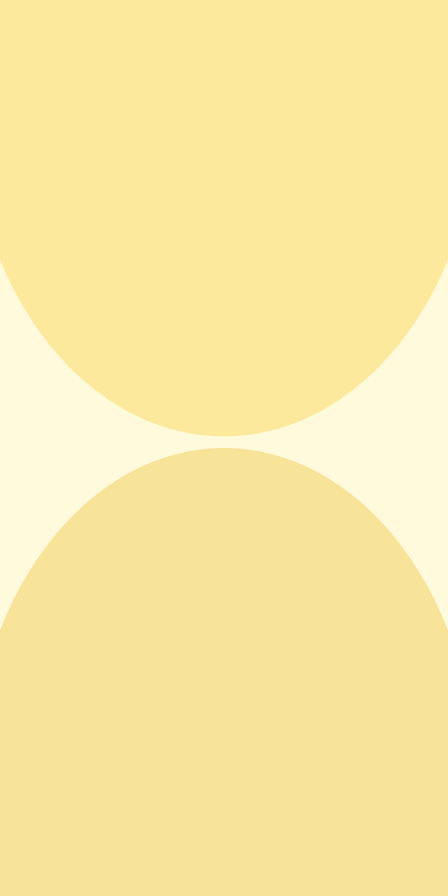
A Shadertoy shader for this background:

```glsl
// Two large pale-yellow ellipses nearly touching on a cream ground.

#define CREAM vec3(1.0, 0.98, 0.863)
#define UPPER_YELLOW vec3(0.992, 0.914, 0.608)
#define LOWER_YELLOW vec3(0.969, 0.894, 0.596)
#define UPPER_CENTER vec2(0.0, 0.784)
#define UPPER_RADII vec2(0.570, 0.758)
#define LOWER_CENTER vec2(0.0, -0.766)
#define LOWER_RADII vec2(0.566, 0.766)

// Approximate signed distance to an ellipse, accurate near its edge.
float ellipseDistance(vec2 p, vec2 radii) {
    float k = length(p / radii);
    float gradient = length(p / (radii * radii));
    return k * (k - 1.0) / max(gradient, 1e-4);
}

// Antialiased coverage of an ellipse.
float ellipseMask(vec2 p, vec2 radii, float pixel) {
    return clamp(0.5 - ellipseDistance(p, radii) / pixel, 0.0, 1.0);
}

void mainImage(out vec4 fragColor, in vec2 fragCoord) {
    // Centered coordinates, with the canvas width as one unit.
    vec2 p = (fragCoord - 0.5 * iResolution.xy) / iResolution.x;
    float pixel = 1.0 / iResolution.x;

    // Layer the ellipses over the ground.
    vec3 color = CREAM;
    color = mix(color, UPPER_YELLOW, ellipseMask(p - UPPER_CENTER, UPPER_RADII, pixel));
    color = mix(color, LOWER_YELLOW, ellipseMask(p - LOWER_CENTER, LOWER_RADII, pixel));

    fragColor = vec4(color, 1.0);
}
```
